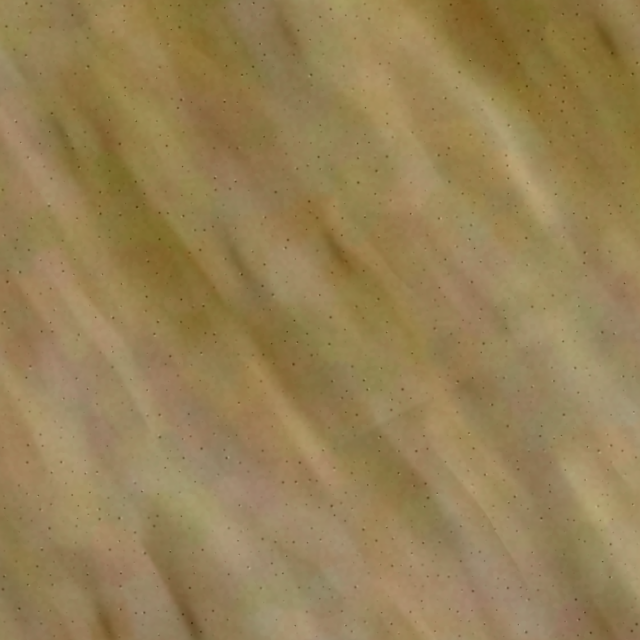
Reproduce this texture procedurally as a Shadertoy shader.

```glsl
// Blurred tan wood grain: slanted soft streaks, dark smudges and tiny embossed specks.

vec3 hash3(vec2 p) {
    vec3 q = fract(p.xyx * vec3(0.1031, 0.1030, 0.0973));
    q += dot(q, q.yxz + 33.33);
    return fract((q.xxy + q.yzz) * q.zyx);
}

// Smooth cellular noise: three random values per cell, blended, centred on zero.
vec3 cellBlend(vec2 p) {
    vec2 base = floor(p);
    vec3 sum = vec3(0.0);
    float total = 0.0001;
    for (int y = -1; y <= 1; y++)
    for (int x = -1; x <= 1; x++) {
        vec2 cell = base + vec2(x, y);
        vec2 d = cell + 0.1 + 0.8 * hash3(cell).xy - p;
        float w = pow(max(0.0, 1.0 - dot(d, d) / 1.21), 4.0);
        sum += w * (hash3(cell + 57.0) - 0.5);
        total += w;
    }
    return sum / total;
}

// Rotates into grain space: x runs across the streaks, y along them.
vec2 toGrain(vec2 p) {
    return vec2(dot(p, vec2(0.82, 0.57)), dot(p, vec2(0.57, -0.82)));
}

// A few long dark smudges lying along the grain.
float smudges(vec2 grain) {
    float dark = 0.0;
    for (int i = 0; i < 8; i++) {
        vec3 r = hash3(vec2(float(i) * 7.3 + 2.0, 19.0));
        vec2 d = grain - toGrain(r.xy);
        d.x += 0.15 * d.y;
        float core = exp(-dot(d / vec2(0.010, 0.042), d / vec2(0.010, 0.042)));
        float halo = exp(-dot(d / vec2(0.024, 0.10), d / vec2(0.024, 0.10)));
        dark += (0.35 + 0.65 * r.z) * (0.10 * core + 0.06 * halo);
    }
    return dark;
}

// Scattered dots, each dark with a pale edge on one side.
float specks(vec2 uv) {
    vec2 p = uv * 55.0;
    vec2 cell = floor(p);
    vec3 r = hash3(cell + 211.0);
    vec3 kind = hash3(cell + 405.0);
    vec2 d = (fract(p) - 0.2 - 0.6 * r.xy) / 55.0;
    float radius = mix(0.0012, 0.0022, kind.x);
    vec2 side = radius * 1.4 * vec2(cos(6.28 * kind.y), sin(6.28 * kind.y));
    float dark = exp(-dot(d, d) / (radius * radius));
    float pale = exp(-dot(d - side, d - side) / (radius * radius));
    return pow(r.z, 3.0) * (0.13 * kind.z * pale - 0.22 * dark);
}

// Faint cross seam with a shadow fading away below it.
float seam(vec2 uv) {
    vec2 d = uv - vec2(0.62, 0.35);
    float height = dot(d, vec2(-0.46, 0.89));
    float span = dot(d, vec2(0.89, 0.46));
    return smoothstep(0.005, -0.005, height) * exp(min(height, 0.0) / 0.05 - span * span / 0.012);
}

void mainImage(out vec4 fragColor, in vec2 fragCoord) {
    vec2 uv = fragCoord / iResolution.y;

    // Gently bent grain
    vec2 grain = toGrain(uv);
    grain.x += 0.010 * sin(6.0 * grain.y + 5.0 * grain.x) + 0.004 * sin(17.0 * grain.y - 9.0 * grain.x);

    // Streak layers from broad to fine, then round mottling
    vec3 broad = cellBlend(grain * vec2(6.5, 2.0) + 11.0);
    vec3 medium = cellBlend(grain * vec2(15.0, 4.0) + 37.0);
    vec3 fine = cellBlend(grain * vec2(36.0, 7.0) + 71.0);
    vec3 mottle = cellBlend(uv * 21.0 + 103.0);
    vec3 dust = cellBlend(uv * 140.0 + 151.0);

    // Lightness
    float tone = 0.022 * cos(10.8 * (grain.x - 0.40));
    tone += 0.13 * broad.x + 0.11 * medium.x + 0.055 * fine.x + 0.04 * mottle.x + 0.025 * dust.x;
    tone -= smudges(grain) + 0.035 * seam(uv);

    // Tan base with red-green and yellow-grey drift, paler toward the bottom
    vec3 color = vec3(0.592, 0.506, 0.335) + tone * vec3(1.0, 1.04, 1.08);
    color += (0.6 * broad.y + 0.6 * medium.y + 0.7 * mottle.y + 0.3 * dust.y) * vec3(0.045, -0.030, 0.0);
    color.b += 0.07 * broad.z + 0.06 * medium.z + 0.05 * mottle.z + 0.06 * (0.5 - uv.y);
    color += specks(uv);

    fragColor = vec4(clamp(color, 0.0, 1.0), 1.0);
}
```
